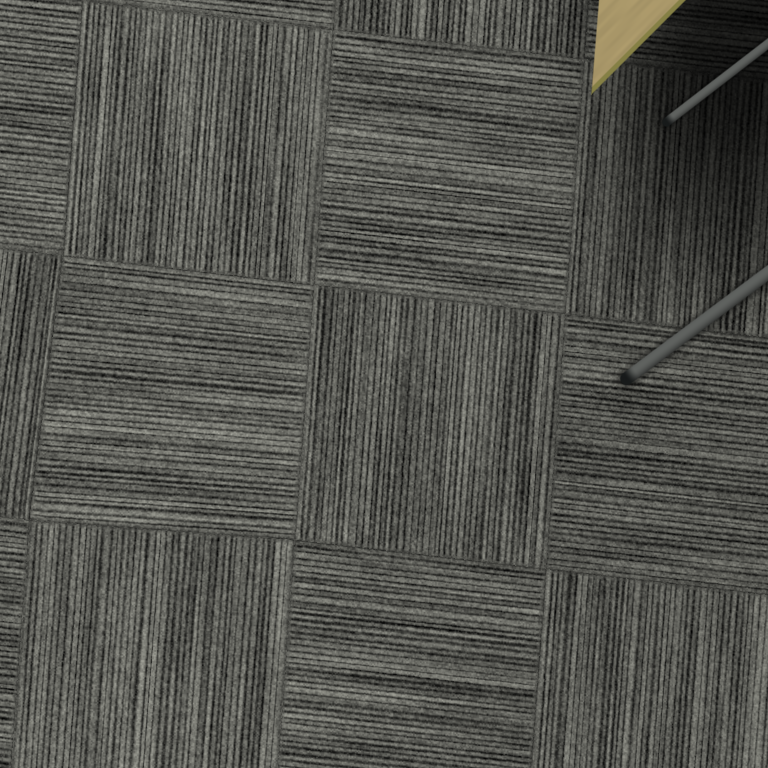
Write a Shadertoy shader that draws this texture.

```glsl
const vec2 GRID_ORIGIN = vec2(0.409, 0.629);   // a tile corner on the canvas
const vec2 TILE_RIGHT = vec2(0.327, -0.038);   // one tile across
const vec2 TILE_UP = vec2(0.025, 0.332);       // one tile up
const vec2 NEAR_STRETCH = vec2(0.053, 0.043);  // growth of the nearest tiles
const float YARNS = 42.0;                      // yarn rows per tile
const float UNEVEN = 0.55;                     // irregular spacing of the rows
const float ROUGHNESS = 0.09;                  // ragged yarn edges
const float STRANDS = 0.13;                    // thin strands between the rows
const float GRAIN = 0.25;                      // fibre speckle strength
const float BANDING = 0.07;                    // broad tone bands in a tile
const float SEAM_WIDTH = 0.013;                // in tile units
const float SHADOW = 0.74;                     // depth of the shade under the table
const float GROOVE_TONE = 0.13;
const float YARN_DARK = 0.34;
const float YARN_LIGHT = 0.48;
const vec3 CARPET_TINT = vec3(1.0, 1.005, 0.945);
const vec3 WOOD = vec3(0.66, 0.59, 0.41);
const vec3 WOOD_RIM = vec3(0.52, 0.50, 0.27);
const vec3 METAL = vec3(0.36, 0.37, 0.36);
const vec3 FOOT = vec3(0.09, 0.10, 0.10);
const vec2 TABLE_CORNER = vec2(0.770, 0.877);

float hash(vec2 p) {
    return fract(sin(dot(p, vec2(127.1, 311.7))) * 43758.5453);
}

float noise(vec2 p) {
    vec2 i = floor(p), f = fract(p);
    f = f * f * (3.0 - 2.0 * f);
    return mix(mix(hash(i), hash(i + vec2(1, 0)), f.x),
               mix(hash(i + vec2(0, 1)), hash(i + vec2(1, 1)), f.x), f.y);
}

// Tone of the carpet; pixel is the pixel size in tile units
float carpet(vec2 q, float pixel) {
    vec2 tile = floor(q), local = fract(q);
    bool upright = mod(tile.x + tile.y, 2.0) > 0.5;
    vec2 t = upright ? local : local.yx;       // x across the yarns, y along them
    vec2 seed = tile * 17.0 + 61.0;

    // Yarn rows with grooves of uneven spacing, width and depth
    float row = t.x * YARNS + UNEVEN * (noise(vec2(t.x * YARNS * 0.6, 5.0) + seed) - 0.5);
    row += ROUGHNESS * (noise(vec2(t.x * YARNS, t.y * 60.0) + seed) - 0.5);
    float id = floor(row);
    float side = 0.5 - abs(fract(row) - 0.5);
    float pick = hash(vec2(id, 3.0) + seed);
    float groove = mix(0.06, 0.27, hash(vec2(id, 9.0) + seed));
    float blur = 0.12 + 0.5 * pixel * YARNS;
    float ridge = smoothstep(groove - blur, groove + blur, side);
    float fade = noise(vec2(id * 3.7, t.y * 6.0) + seed);
    float yarn = mix(YARN_DARK, YARN_LIGHT, 0.6 * pick + 0.4 * fade);
    float tone = mix(GROOVE_TONE + 0.10 * fade, yarn, ridge);
    tone += STRANDS * (noise(vec2(t.x * YARNS * 1.9, t.y * 3.0) + seed) - 0.5);

    // Broad bands, tile differences and fibre speckle
    tone += BANDING * (noise(vec2(t.x * 6.0, t.y * 0.8) + seed) - 0.5);
    tone += 0.03 * (hash(seed) - 0.5);
    float fibre = 0.5 * noise(vec2(t.x * 120.0, t.y * 85.0) + seed)
                + 0.5 * noise(t * 165.0 + seed);
    tone += GRAIN * (fibre - 0.5);

    // Frayed border with a faint dark joint
    vec2 gap = min(local, 1.0 - local);
    float edge = min(gap.x, gap.y);
    float fray = 1.0 - smoothstep(0.5 * SEAM_WIDTH, SEAM_WIDTH + pixel, edge);
    tone = mix(tone, 0.34 + 0.25 * (fibre - 0.5), 0.6 * fray);
    float joint = 1.0 - smoothstep(0.0, 0.25 * SEAM_WIDTH + pixel, edge);
    return tone * (1.0 - 0.18 * joint);
}

// Round metal leg from its foot at a up to b
vec3 drawLeg(vec3 color, vec2 p, vec2 a, vec2 b, float radius, float pixel) {
    vec2 axis = b - a, rel = p - a;
    float along = clamp(dot(rel, axis) / dot(axis, axis), 0.0, 1.0);
    float dist = length(rel - axis * along);
    float across = dot(rel, normalize(vec2(-axis.y, axis.x))) / radius;
    vec3 metal = METAL * (1.0 + 0.2 * across - 0.25 * across * across);
    metal = mix(FOOT, metal, smoothstep(0.0, 0.06, along));
    color *= 1.0 - 0.35 * (1.0 - smoothstep(radius, radius * 2.0, dist));
    return mix(color, metal, 1.0 - smoothstep(-pixel, pixel, dist - radius));
}

void mainImage(out vec4 fragColor, in vec2 fragCoord) {
    vec2 p = fragCoord / iResolution.xy;
    float pixel = 1.0 / iResolution.y;

    // Checkered carpet tiles on a skewed grid, widening to the lower left
    vec2 q = inverse(mat2(TILE_RIGHT, TILE_UP)) * (p - GRID_ORIGIN);
    vec2 nearness = clamp(-q, 0.0, 1.0);
    q += NEAR_STRETCH * nearness.x * nearness.y;
    vec3 color = CARPET_TINT * carpet(q, pixel / length(TILE_UP));

    // Room light and the shade beneath the table
    color *= 1.04 - 0.10 * smoothstep(0.3, 1.0, p.x);
    float shade = smoothstep(0.70, 0.93, p.x) * smoothstep(0.48, 0.90, p.y);
    color *= 1.0 - SHADOW * shade;

    // Table legs
    color = drawLeg(color, p, vec2(0.868, 0.841), vec2(1.03, 0.966), 0.006, pixel);
    color = drawLeg(color, p, vec2(0.816, 0.507), vec2(1.03, 0.667), 0.0085, pixel);

    // Wooden table corner with a darker rim
    vec2 rel = p - TABLE_CORNER;
    float leftSide = dot(rel, normalize(vec2(0.123, -0.010)));
    float rimSide = dot(rel, normalize(vec2(-1.0, 1.0)));
    float streak = noise(vec2(rimSide * 220.0, (p.x + p.y) * 12.0));
    vec3 wood = WOOD * (0.96 + 0.08 * streak);
    wood = mix(WOOD_RIM, wood, smoothstep(0.005, 0.005 + 2.0 * pixel, rimSide));
    color = mix(color, wood, smoothstep(-pixel, pixel, min(leftSide, rimSide)));

    fragColor = vec4(clamp(color, 0.0, 1.0), 1.0);
}
```
